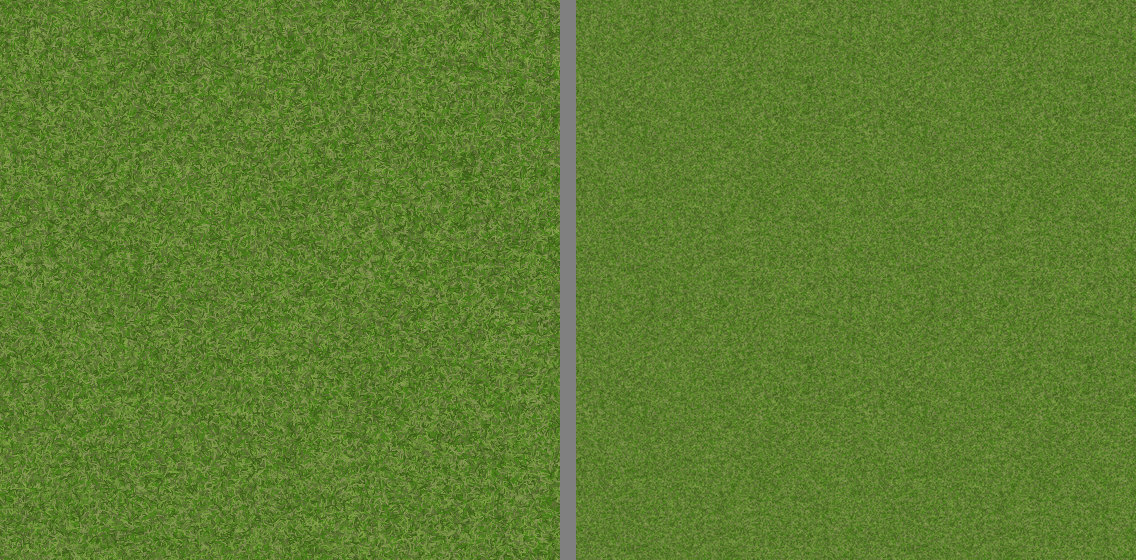
Left: one tile. Right: repeated 2 by 2.
Reproduce this texture procedurally as a three.js fragment shader.

```glsl
varying vec2 vUv;

const float TAU = 6.2831853;
const int LAYERS = 7;
const float BASE_CELLS = 98.0;
const float CELL_STEP = 5.0;

const vec3 SHADE = vec3(0.24, 0.38, 0.09);
const vec3 VIVID = vec3(0.27, 0.50, 0.08);
const vec3 OLIVE = vec3(0.37, 0.43, 0.22);
const vec3 LEAF = vec3(0.39, 0.52, 0.20);
const vec3 BRIGHT = vec3(0.47, 0.61, 0.24);
const vec3 DRY = vec3(0.52, 0.58, 0.33);

vec3 hash3(vec2 cell, float seed) {
  vec3 p = fract(vec3(cell.xyx + seed * 17.3) * vec3(0.1031, 0.1030, 0.0973));
  p += dot(p, p.yxz + 33.33);
  return fract((p.xxy + p.yzz) * p.zyx);
}

// Distance to the nearest wrapped feature point, in cells
float cellular(vec2 uv, float cells, float seed) {
  vec2 p = uv * cells;
  vec2 home = floor(p);
  float nearest = 2.0;
  for (int y = -1; y <= 1; y++) {
    for (int x = -1; x <= 1; x++) {
      vec2 cell = home + vec2(float(x), float(y));
      vec2 point = cell + hash3(mod(cell, cells), seed).xy;
      nearest = min(nearest, length(p - point));
    }
  }
  return nearest;
}

vec3 bladeColor(float pick) {
  vec3 color = SHADE;
  color = mix(color, VIVID, step(0.16, pick));
  color = mix(color, OLIVE, step(0.34, pick));
  color = mix(color, LEAF, step(0.49, pick));
  color = mix(color, BRIGHT, step(0.68, pick));
  return mix(color, DRY, step(0.85, pick));
}

// Coverage of a bent blade in x, position along it in y
vec2 blade(vec2 p, float angle, float halfLength, float halfWidth, float bend) {
  vec2 dir = vec2(cos(angle), sin(angle));
  float along = dot(p, dir);
  float across = dot(p, vec2(-dir.y, dir.x)) + bend * along * along;
  float past = max(abs(along) - halfLength, 0.0);
  float d = length(vec2(past, across));
  float coverage = 1.0 - smoothstep(0.2 * halfWidth, 1.8 * halfWidth, d);
  return vec2(coverage, along / halfLength);
}

// One wrapped layer of scattered blades laid over the ground
vec3 bladeLayer(vec3 ground, vec2 uv, float cells, float seed) {
  vec2 p = uv * cells;
  vec2 home = floor(p);
  vec3 color = ground;
  for (int y = -1; y <= 1; y++) {
    for (int x = -1; x <= 1; x++) {
      vec2 cell = home + vec2(float(x), float(y));
      vec2 id = mod(cell, cells);
      vec3 place = hash3(id, seed);
      vec3 look = hash3(id, seed + 11.0);
      float halfLength = mix(0.38, 0.68, look.x);
      float bend = mix(-0.6, 0.6, look.y);
      vec2 b = blade(p - cell - place.xy, place.z * TAU, halfLength, 0.00105 * cells, bend);
      vec3 tint = bladeColor(look.z) * (1.0 + 0.06 * clamp(b.y, -1.0, 1.0));
      color = mix(color, tint, b.x);
    }
  }
  return color;
}

// Faint broad mottling from sines with whole periods
float mottle(vec2 uv) {
  vec2 a = uv * TAU;
  float wave = sin(3.0 * a.x + 2.0 * a.y + sin(4.0 * a.y));
  wave += sin(7.0 * a.y - 5.0 * a.x + 2.0 * sin(3.0 * a.x));
  return 0.5 * wave;
}

void main() {
  vec3 color = mix(SHADE, LEAF, 0.5);
  for (int i = 0; i < LAYERS; i++) {
    float layer = float(i);
    color = bladeLayer(color, vUv, BASE_CELLS + CELL_STEP * layer, layer + 1.0);
  }

  // Small tufts and broad mottling
  float tuft = cellular(vUv, 46.0, 29.0) - 0.5;
  color *= 1.0 + 0.10 * tuft + 0.012 * mottle(vUv);

  gl_FragColor = vec4(color, 1.0);
}
```
